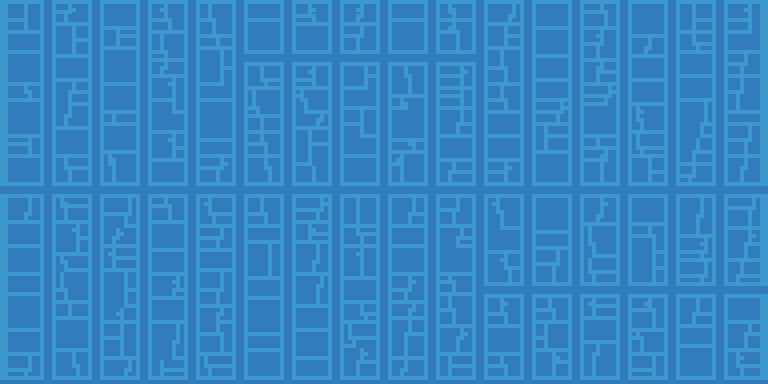
A Shadertoy shader for this pattern:

```glsl
const vec2 GRID = vec2(192.0, 96.0);      // canvas size in wall widths
const float COLUMN_PITCH = 12.0;
const float LAST_COLUMN = 15.0;
const float ROW_PITCH = 48.5;
const float STREET_HALF = 1.0;
const float INNER_WIDTH = 8.0;
const float BAND_HEIGHT = 6.4;
const int MAX_BANDS = 8;
const vec3 FLOOR_BLUE = vec3(0.196, 0.488, 0.742);
const vec3 WALL_BLUE = vec3(0.240, 0.595, 0.808);

float hash(vec2 p, float salt) {
    return fract(sin(dot(p, vec2(12.99, 78.23)) + salt * 37.72) * 4375.85);
}

float boxDistance(vec2 p, vec2 low, vec2 high) {
    vec2 d = abs(p - 0.5 * (low + high)) - 0.5 * (high - low);
    return max(d.x, d.y);
}

// Lower and upper limit of the block, bounded by street centre lines
vec2 blockSpan(float y, float column) {
    bool upperRow = y > ROW_PITCH;
    float low = upperRow ? ROW_PITCH : 0.0;
    float high = low + ROW_PITCH;
    float crossing = upperRow ? 81.5 : 23.5;
    bool divided = upperRow ? (column > 4.5 && column < 9.5) : column > 9.5;
    if (divided) {
        if (y < crossing) high = crossing;
        else low = crossing;
    }
    return vec2(low, high);
}

// Height of the divider below band k, snapped to whole wall widths
float dividerHeight(float k, float bands, float height, vec2 seed) {
    if (k < 0.5) return -1.0;
    if (k > bands - 0.5) return height;
    float jitter = 0.6 * (hash(seed, k + 3.0) - 0.5);
    return floor(height * (k + jitter) / bands);
}

// One band of rooms: a divider, a jogged inner wall, a shelf and a notch
float bandDistance(vec2 p, float low, float high, vec2 seed) {
    float kind = hash(seed, 1.0);
    float wallX = 2.0 + floor(4.0 * hash(seed, 2.0));
    float jogX = wallX + floor(3.0 * hash(seed, 3.0)) - 1.0;
    float middle = floor(mix(low, high, 0.3 + 0.35 * hash(seed, 4.0)));
    float side = hash(seed, 5.0);
    float opening = hash(seed, 6.0);
    bool isEmpty = kind < 0.33;

    float left = !isEmpty && opening < 0.12 ? wallX : 0.0;
    float right = !isEmpty && opening > 0.88 ? wallX + 1.0 : INNER_WIDTH;
    float d = boxDistance(p, vec2(left, low - 1.0), vec2(right, low));
    if (isEmpty) return d;

    d = min(d, boxDistance(p, vec2(wallX, low), vec2(wallX + 1.0, middle + 1.0)));
    d = min(d, boxDistance(p, vec2(jogX, middle), vec2(jogX + 1.0, high)));
    d = min(d, boxDistance(p, vec2(min(wallX, jogX), middle),
                              vec2(max(wallX, jogX) + 1.0, middle + 1.0)));
    if (high - low > 3.5 && side < 0.75) {
        float shelfLeft = side < 0.38 ? 0.0 : wallX;
        float shelfRight = side < 0.38 ? wallX + 1.0 : INNER_WIDTH;
        d = min(d, boxDistance(p, vec2(shelfLeft, middle), vec2(shelfRight, middle + 1.0)));
    }
    if (hash(seed, 7.0) < 0.35) {
        float notchX = jogX + (hash(seed, 8.0) < 0.5 ? -1.0 : 1.0);
        d = min(d, boxDistance(p, vec2(notchX, high - 2.0), vec2(notchX + 1.0, high - 1.0)));
    }
    return d;
}

// All bands stacked inside one block
float roomsDistance(vec2 p, float height, vec2 seed) {
    float bands = max(2.0, floor(height / BAND_HEIGHT + 0.5));
    float d = 1000.0;
    for (int i = 0; i < MAX_BANDS; i++) {
        float k = float(i);
        if (k >= bands) break;
        float low = dividerHeight(k, bands, height, seed) + 1.0;
        float high = dividerHeight(k + 1.0, bands, height, seed);
        d = min(d, bandDistance(p, low, high, seed + vec2(k * 1.7, k * 0.9)));
    }
    return d;
}

float wallDistance(vec2 p) {
    float column = clamp(floor(p.x / COLUMN_PITCH), 0.0, LAST_COLUMN);
    vec2 span = blockSpan(p.y, column);
    vec2 local = p - vec2(column * COLUMN_PITCH, span.x);
    float height = span.y - span.x;

    // Frames at the two sides widen to fill the half street
    float left = column < 0.5 ? -1.0 : STREET_HALF;
    float right = COLUMN_PITCH + (column > LAST_COLUMN - 0.5 ? 1.0 : -STREET_HALF);
    float outer = boxDistance(local, vec2(left, STREET_HALF), vec2(right, height - STREET_HALF));

    vec2 innerLow = vec2(STREET_HALF + 1.0);
    vec2 innerSize = vec2(INNER_WIDTH, height - 2.0 * innerLow.y);
    float inner = boxDistance(local, innerLow, innerLow + innerSize);
    float rooms = roomsDistance(local - innerLow, innerSize.y, vec2(column, span.x));
    return max(outer, min(-inner, rooms));
}

void mainImage(out vec4 fragColor, in vec2 fragCoord) {
    vec2 p = fragCoord / iResolution.xy * GRID;
    float pixel = GRID.y / iResolution.y;
    float wall = clamp(0.5 - wallDistance(p) / pixel, 0.0, 1.0);
    fragColor = vec4(mix(FLOOR_BLUE, WALL_BLUE, wall), 1.0);
}
```
